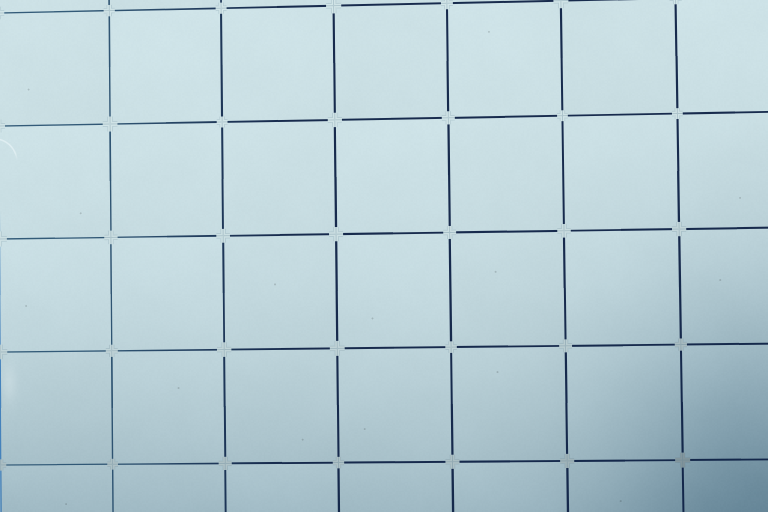
A Shadertoy shader for this pattern:

```glsl
// Pale blue glazed wall tiles with thin dark joints, clear cross spacers and a shaded lower right corner.

const vec3 GLAZE_LIGHT = vec3(0.800, 0.882, 0.900);
const vec3 GLAZE_SHADE = vec3(0.360, 0.490, 0.565);
const vec3 JOINT_DARK  = vec3(0.055, 0.130, 0.270);
const vec3 JOINT_FADED = vec3(0.170, 0.330, 0.450);
const vec3 EDGE_BLUE   = vec3(0.250, 0.500, 0.740);
const vec3 SPACER_PALE = vec3(0.840, 0.910, 0.915);

const vec2  TILE_SIZE    = vec2(0.2215, 0.2207); // in canvas heights
const vec2  GRID_ORIGIN  = vec2(0.002, 0.0918);
const float COLUMN_RATE  = 4.587;  // columns per canvas height
const float COLUMN_BEND  = 0.064;  // columns widen to the right
const vec2  COLUMN_LEAN  = vec2(0.006, 0.007);
const vec2  ROW_TILT     = vec2(0.0055, 0.0165);
const float JOINT_THIN   = 0.0014; // half widths
const float JOINT_THICK  = 0.0021;
const float JOINT_GAP    = 0.0125; // joint stops this far from a crossing
const float SPACER_ARM   = 0.0045;
const float BOTTOM_SHADE = 0.40;
const float CORNER_SHADE = 0.50;
const float TILE_VARIATION = 0.016;
const float MOTTLE       = 0.006;

float hash(vec2 p) {
    vec3 q = fract(p.xyx * vec3(0.1031, 0.1030, 0.0973));
    q += dot(q, q.yzx + 33.33);
    return fract((q.x + q.y) * q.z);
}

// Anti-aliased coverage of a band with the given half width
float cover(float dist, float halfWidth, float px) {
    return clamp((halfWidth - dist) / px + 0.5, 0.0, 1.0);
}

// Tile coordinates with the perspective of a slightly turned wall
vec2 wallGrid(vec2 p) {
    float x = p.x + p.y * (COLUMN_LEAN.x + COLUMN_LEAN.y * p.x) - GRID_ORIGIN.x;
    float y = p.y - p.x * (ROW_TILT.x + ROW_TILT.y * p.y) - GRID_ORIGIN.y;
    return vec2(x * (COLUMN_RATE - COLUMN_BEND * x), y / TILE_SIZE.y);
}

// Layered sines for faint unevenness of the glaze
float mottle(vec2 p) {
    float sum = 0.0, amp = 0.5;
    for (int i = 0; i < 4; i++) {
        sum += amp * sin(p.x + 1.7 * sin(p.y)) * sin(p.y + 1.3 * sin(p.x));
        p = mat2(1.5, 1.2, -1.2, 1.5) * p + 2.3;
        amp *= 0.65;
    }
    return sum;
}

float shadeAmount(vec2 p) {
    vec2 corner = (p - vec2(1.5, 0.0)) / vec2(0.32, 0.45);
    return BOTTOM_SHADE * pow(max(1.0 - p.y, 0.0), 2.8)
         + CORNER_SHADE * exp(-dot(corner, corner));
}

// One small speck in some of the tiles
float speck(vec2 id, vec2 local, float px) {
    vec2 center = 0.15 + 0.7 * vec2(hash(id + 3.1), hash(id + 8.7));
    float radius = 0.0018 * step(0.6, hash(id + 5.3));
    return cover(length((local - center) * TILE_SIZE), radius, px) * step(0.001, radius);
}

// Thin curved reflection and a soft bright patch by the left edge
float glints(vec2 p, float px) {
    vec2 a = p - vec2(-0.012, 0.684);
    float arc = cover(abs(length(a) - 0.045), 0.0015, px) * smoothstep(0.0, 0.02, a.y);
    vec2 b = (p - vec2(0.018, 0.25)) / vec2(0.014, 0.035);
    return 0.5 * arc + 0.22 * exp(-dot(b, b));
}

void mainImage(out vec4 fragColor, in vec2 fragCoord) {
    vec2 p = fragCoord / iResolution.y;
    float px = 1.0 / iResolution.y;

    vec2 grid = wallGrid(p);
    vec2 id = floor(grid), local = fract(grid);
    vec2 crossing = round(grid);
    vec2 dist = abs(grid - crossing) * TILE_SIZE; // to nearest column and row joint

    // Glazed tiles
    float tone = TILE_VARIATION * (hash(id) - 0.5) + MOTTLE * mottle(p * 14.0);
    tone += 0.012 * (local.y - 0.5) + 0.008 * (hash(floor(p * 340.0)) - 0.5);
    vec3 color = mix(GLAZE_LIGHT, GLAZE_SHADE, clamp(shadeAmount(p), 0.0, 1.0)) + tone;
    color *= 1.0 - 0.15 * speck(id, local, px);
    color = mix(color, vec3(0.95, 0.98, 0.99), glints(p, px));

    // Joints, thinner and paler to the left
    float depth = smoothstep(0.1, 0.6, p.x);
    vec3 jointColor = mix(JOINT_FADED, JOINT_DARK, depth);
    jointColor = mix(EDGE_BLUE, jointColor, smoothstep(0.0, 0.012, p.x));
    float wear = 0.85 + 0.3 * hash(crossing + id * 7.0);
    float halfWidth = mix(JOINT_THIN, JOINT_THICK, depth) * wear;
    float gap = JOINT_GAP + 0.005 * (hash(crossing + 11.0) - 0.5);
    float column = cover(dist.x, halfWidth, px) * cover(gap, dist.y, px);
    float row = cover(dist.y, halfWidth * 0.9, px) * cover(gap, dist.x, px);

    // Clear cross spacers with faint outlines and a hairline inside
    float nearDist = min(dist.x, dist.y), farDist = max(dist.x, dist.y);
    float inside = cover(farDist, gap, px);
    float arms = inside * cover(nearDist, SPACER_ARM, px);
    float outline = inside * cover(abs(nearDist - SPACER_ARM), 0.0007, px);
    float hairline = inside * cover(nearDist, 0.0008, px);
    float light = 1.0 - 0.6 * shadeAmount(p);
    color = mix(color, SPACER_PALE * light, 0.55 * arms);
    color = mix(color, GLAZE_SHADE, 0.25 * outline + 0.35 * hairline);

    color = mix(color, jointColor, max(column, row) * 0.95);
    fragColor = vec4(clamp(color, 0.0, 1.0), 1.0);
}
```
